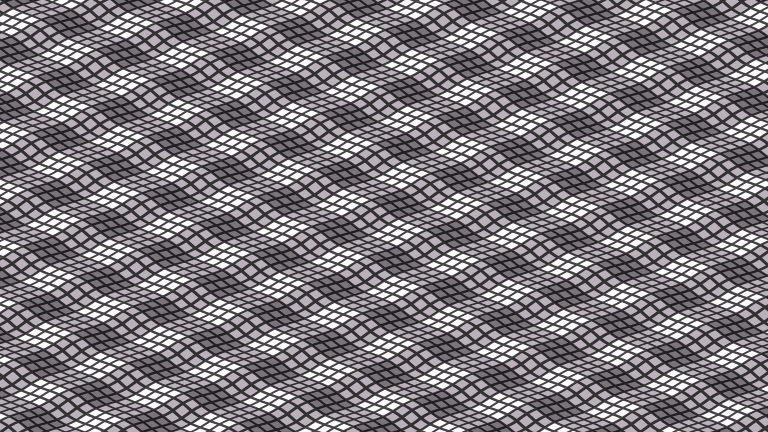
Reproduce this pattern procedurally as a Shadertoy shader.

```glsl
// Diagonal gingham of white, lilac and grey lozenges, each split by fine dark lines.
// Two crossing stripe sets are summed on a slanted lattice, and a periodic wave
// tilts the white blocks upward and the grey blocks downward.

const float TAU = 6.2831853;
const vec2 REPEAT = vec2(0.266, 0.1315);   // lattice period, in canvas heights
const vec2 ANCHOR = vec2(0.793, 0.531);    // centre of one white block
const vec2 SLANT = vec2(-0.08, 0.03);      // drift of columns and rows
const float WAVE = 0.065;                  // wave height, in vertical periods
const float CELLS = 6.0;                   // small cells per stripe period
const float LINE_SHARE = 0.26;             // line width as a share of a cell
const float LINE_SHADE = 0.27;             // how far a line darkens its block

const vec3 WHITE = vec3(0.995, 0.985, 0.995);
const vec3 LILAC = vec3(0.73, 0.695, 0.73);
const vec3 GREY = vec3(0.48, 0.45, 0.48);

// Canvas position to lattice periods, sheared along both axes.
vec2 toLattice(vec2 p) {
    vec2 d = p - ANCHOR;
    return (d + SLANT * d.yx) / REPEAT;
}

// Vertical ripple that repeats with the lattice.
vec2 ripple(vec2 q, float height) {
    return q - vec2(0.0, height * sin(TAU * q.x) * cos(TAU * q.y));
}

// Half-period stripes, 0 around whole numbers and 1 around the halves.
vec2 stripes(vec2 t, vec2 blur) {
    vec2 dist = abs(fract(t + 0.5) - 0.5) - 0.25;
    return smoothstep(-0.5 * blur, 0.5 * blur, dist);
}

// Lines centred on whole numbers, covering the given share of each unit.
vec2 ruledLines(vec2 t, float share, vec2 blur) {
    vec2 dist = abs(fract(t + 0.5) - 0.5) - 0.5 * share;
    return 1.0 - smoothstep(-0.5 * blur, 0.5 * blur, dist);
}

// Block colour from the number of stripes that overlap.
vec3 weaveColour(float layers) {
    vec3 light = mix(WHITE, LILAC, clamp(layers, 0.0, 1.0));
    return mix(light, GREY, clamp(layers - 1.0, 0.0, 1.0));
}

void mainImage(out vec4 fragColor, in vec2 fragCoord) {
    vec2 q = ripple(toLattice(fragCoord / iResolution.y), WAVE);

    // The two stripe directions run along the lattice diagonals.
    vec2 diagonal = vec2(q.x + q.y, q.x - q.y);
    vec2 blur = 1.2 * sqrt(dFdx(diagonal) * dFdx(diagonal)
                         + dFdy(diagonal) * dFdy(diagonal)) + 1e-5;

    // Overlapping stripes give the three block tones.
    vec2 band = stripes(diagonal, blur);
    vec3 colour = weaveColour(band.x + band.y);

    // Fine lines divide the blocks and follow their edges.
    vec2 lines = ruledLines((diagonal - 0.25) * CELLS, LINE_SHARE, blur * CELLS);
    float ink = 1.0 - (1.0 - lines.x) * (1.0 - lines.y);
    colour *= mix(1.0, LINE_SHADE, ink);

    fragColor = vec4(colour, 1.0);
}
```
